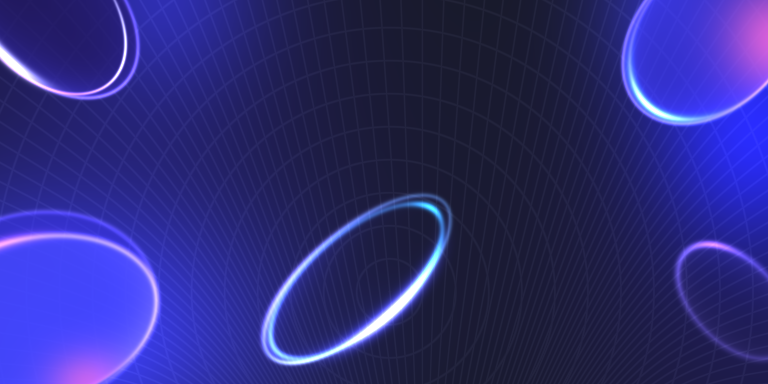
This background is drawn by a Shadertoy shader. Its source:

```glsl
// Tilted glass rings float over a dark indigo field lit by soft blue glows.
// Glows are Gaussian blends, rings are ellipse distance bands with directional
// highlights, and a faint funnel mesh is made from bent polar coordinates.

#define BASE vec3(0.088, 0.098, 0.13)
#define INDIGO vec3(0.13, 0.11, 0.37)
#define BLUE vec3(0.24, 0.25, 1.0)
#define LILAC vec3(0.56, 0.45, 1.0)
#define CYAN vec3(0.15, 0.70, 1.0)
#define PINK vec3(1.0, 0.42, 0.85)
#define WHITE vec3(0.95, 0.97, 1.0)
#define MESH_STRENGTH 0.045
#define COLUMN_STEP 0.036
#define ARC_STEP 0.086

// Gaussian falloff with separate horizontal and vertical reach
float glow(vec2 p, vec2 center, vec2 reach) {
    vec2 q = (p - center) / reach;
    return exp(-dot(q, q));
}

// Ellipse coordinates: x = signed distance, y = angle around the rim
vec2 ellipse(vec2 p, vec2 center, vec2 radii, float tilt) {
    vec2 q = p - center;
    float c = cos(tilt), s = sin(tilt);
    q = vec2(c * q.x + s * q.y, c * q.y - s * q.x);
    vec2 n = q / radii;
    float k = length(n);
    float d = (k - 1.0) * k / max(length(n / radii), 1e-4);
    return vec2(d, atan(n.y, n.x + 1e-6));
}

// Soft line along the rim
float rim(vec2 e, float width) {
    float x = e.x / max(width, 0.9 / iResolution.y);
    return exp(-x * x);
}

// Brightness concentrated around one rim angle
float facing(vec2 e, float angle, float focus) {
    return exp(focus * (cos(e.y - angle) - 1.0));
}

// Light trapped inside the glass, fading inward from the rim
float inner(vec2 e, float depth) {
    return smoothstep(0.004, -0.004, e.x) * exp(min(e.x, 0.0) / depth);
}

float inside(vec2 e) {
    return smoothstep(0.005, -0.005, e.x);
}

float gridLine(float v) {
    float d = abs(fract(v - 0.5) - 0.5);
    return 1.0 - smoothstep(0.0, 1.2 * fwidth(v) + 0.015, d);
}

// Funnel mesh: fanned columns crossed by concentric arcs
float mesh(vec2 p) {
    vec2 q = p - vec2(1.1, -0.01);
    float fan = atan(q.x, q.y + 0.55 * exp(-5.0 * q.x * q.x));
    float arcs = length(p - vec2(1.015, 0.24));
    return max(gridLine(fan / COLUMN_STEP), gridLine(arcs / ARC_STEP));
}

vec3 background(vec2 p) {
    vec3 col = BASE;
    col = mix(col, INDIGO, 0.85 * glow(p, vec2(0.25, 0.6), vec2(0.72, 0.85)));
    col = mix(col, INDIGO, 0.75 * glow(p, vec2(2.0, 0.3), vec2(0.62, 0.75)));
    col = mix(col, vec3(0.20, 0.20, 0.80), 0.8 * glow(p, vec2(0.42, 1.02), vec2(0.26, 0.30)));
    col = mix(col, BLUE, glow(p, vec2(0.17, 0.12), vec2(0.52, 0.36)));
    col = mix(col, vec3(0.16, 0.17, 1.0), glow(p, vec2(1.97, 0.66), vec2(0.26, 0.30)));
    col = mix(col, BLUE, 0.6 * glow(p, vec2(1.78, 1.0), vec2(0.22, 0.25)));
    return col + MESH_STRENGTH * mesh(p) * vec3(0.8, 0.85, 1.0);
}

void mainImage(out vec4 fragColor, in vec2 fragCoord) {
    vec2 p = fragCoord / iResolution.y;
    vec3 col = background(p);

    // Upper left ring: dark glass with a bright lower left rim
    vec2 a = ellipse(p, vec2(0.130, 0.974), vec2(0.273, 0.175), -0.785);
    vec2 b = ellipse(p, vec2(0.105, 0.984), vec2(0.270, 0.170), -0.82);
    col = mix(col, vec3(0.13, 0.09, 0.38), 0.75 * inside(a));
    col += BLUE * 0.35 * inner(a, 0.05) * facing(a, -0.9, 1.0);
    col += LILAC * rim(a, 0.005) * (0.3 + 0.5 * facing(a, -0.2, 2.0));
    col += WHITE * rim(b, 0.004) * facing(b, 0.4, 4.0);
    col += PINK * 0.5 * rim(b, 0.004) * facing(b, -0.7, 3.0);
    col += WHITE * 1.2 * rim(a + vec2(0.008, 0.0), 0.013) * facing(a, -1.5, 14.0);

    // Upper right ring: blue glass, cyan rim and a pink flare
    a = ellipse(p, vec2(1.854, 0.909), vec2(0.268, 0.190), 0.785);
    b = ellipse(p, vec2(1.866, 0.917), vec2(0.262, 0.186), 0.80);
    col = mix(col, vec3(0.22, 0.20, 0.88), 0.55 * inside(a));
    col = mix(col, PINK, 0.8 * inside(a) * glow(p, vec2(2.02, 0.90), vec2(0.13, 0.14)));
    col += BLUE * 0.4 * inner(a, 0.04) * facing(a, 3.1, 1.0);
    col += LILAC * 0.55 * (rim(a, 0.005) + 0.6 * rim(b, 0.005));
    col += CYAN * rim(b, 0.011) * facing(b, 3.25, 5.0);
    col += WHITE * 0.7 * rim(b, 0.007) * facing(b, 3.2, 16.0);

    // Lower left ring: broad luminous disc with lilac edges
    a = ellipse(p, vec2(0.078, 0.188), vec2(0.333, 0.255), 0.26);
    b = ellipse(p, vec2(0.078, 0.161), vec2(0.338, 0.216), 0.26);
    col = mix(col, vec3(0.23, 0.20, 0.92), 0.5 * inside(a));
    col = mix(col, vec3(0.27, 0.29, 1.0), 0.7 * inside(b));
    col += LILAC * 0.35 * inner(b, 0.05) * facing(b, -0.6, 2.0);
    col += LILAC * 0.25 * rim(a, 0.007);
    col += LILAC * 0.6 * rim(b, 0.008) * (0.4 + facing(b, 0.6, 1.5));
    col += PINK * 0.55 * rim(b, 0.015) * facing(b, 1.75, 12.0);
    col = mix(col, PINK, 0.65 * inside(b) * glow(p, vec2(0.23, 0.0), vec2(0.10, 0.08)));

    // Central ring: clear glass with a white lower edge
    a = ellipse(p, vec2(0.930, 0.273), vec2(0.302, 0.125), 0.71);
    b = ellipse(p, vec2(0.928, 0.267), vec2(0.276, 0.121), 0.71);
    col += BLUE * 0.35 * inner(a, 0.025) * (facing(a, -1.9, 2.0) + facing(a, 2.2, 2.0));
    col += vec3(0.25, 0.42, 0.62) * rim(a, 0.006) * 0.55;
    col += vec3(0.15, 0.35, 0.55) * rim(b, 0.007) * 0.7;
    col += LILAC * 0.8 * rim(a, 0.009) * facing(a, 2.2, 3.0);
    col += vec3(0.35, 0.5, 1.0) * rim(b, 0.008) * facing(b, 3.1, 4.0);
    col += WHITE * 0.5 * rim(a, 0.006) * facing(a, -2.6, 8.0);
    col += BLUE * rim(b, 0.022) * facing(b, -1.5, 5.0);
    col += WHITE * 1.3 * rim(b, 0.012) * facing(b, -1.5, 9.0);
    col += CYAN * rim(b, 0.009) * (facing(b, -0.95, 14.0) + facing(b, 0.15, 25.0));

    // Lower right ring: faint violet outline
    a = ellipse(p, vec2(1.914, 0.214), vec2(0.182, 0.109), -0.785);
    col += LILAC * 0.12 * inner(a, 0.025);
    col += LILAC * rim(a, 0.009) * (0.16 + 0.4 * facing(a, 2.8, 2.0));
    col += PINK * 0.45 * rim(a, 0.008) * facing(a, 2.5, 16.0);

    fragColor = vec4(clamp(col, 0.0, 1.0), 1.0);
}
```
